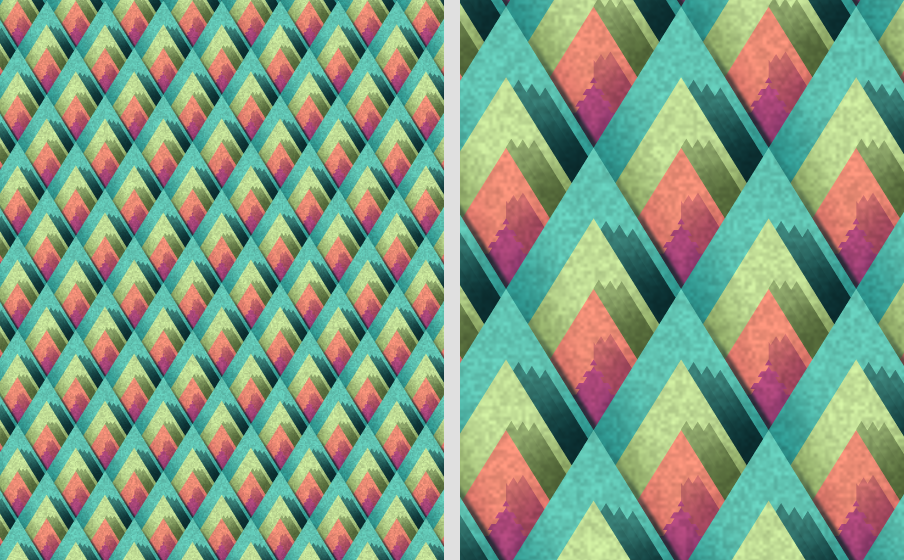
Left: the whole. Right: its middle third, enlarged.
Give the GLSL for this pattern, as a Shadertoy shader.

```glsl
// Tiled lozenges, each nesting four colours that share the bottom corner.
// Skewed lattice axes turn the tiling into fract and the nesting into min;
// stepped shadows fall on the right-hand bands, and paper grain covers all.

const vec2 HALF_TILE = vec2(0.0521, 0.0840); // lozenge half size, canvas heights
const vec2 FIRST_APEX = vec2(0.0833, 0.0013); // from the upper left corner
const int SAMPLES = 3;

float hash21(vec2 p) {
    vec3 q = fract(vec3(p.xyx) * 0.1031);
    q += dot(q, q.yzx + 33.33);
    return fract((q.x + q.y) * q.z);
}

float valueNoise(vec2 p) {
    vec2 cell = floor(p);
    vec2 f = fract(p);
    f = f * f * (3.0 - 2.0 * f);
    float low = mix(hash21(cell), hash21(cell + vec2(1, 0)), f.x);
    float high = mix(hash21(cell + vec2(0, 1)), hash21(cell + vec2(1, 1)), f.x);
    return mix(low, high, f.y);
}

// x runs down the right edge, y down the left edge; whole numbers are apexes
vec2 latticeCoords(vec2 uv) {
    vec2 p = (vec2(uv.x, 1.0 - uv.y) - FIRST_APEX) / HALF_TILE;
    return 0.5 * vec2(p.y + p.x, p.y - p.x);
}

vec3 layerLight(int layer) {
    if (layer == 0) return vec3(0.38, 0.77, 0.70);
    if (layer == 1) return vec3(0.76, 0.87, 0.59);
    if (layer == 2) return vec3(0.93, 0.55, 0.46);
    return vec3(0.68, 0.28, 0.48);
}

vec3 layerShade(int layer) {
    if (layer == 0) return vec3(0.10, 0.50, 0.49);
    if (layer == 1) return vec3(0.47, 0.57, 0.32);
    if (layer == 2) return vec3(0.80, 0.40, 0.38);
    return vec3(0.50, 0.20, 0.40);
}

vec3 layerShadow(int layer) {
    if (layer == 0) return vec3(0.04, 0.17, 0.18);
    if (layer == 1) return vec3(0.32, 0.40, 0.22);
    if (layer == 2) return vec3(0.62, 0.27, 0.36);
    return vec3(0.40, 0.15, 0.33);
}

// Shadow on a right-hand band: three strips, each starting further down
float steppedShadow(float along, float across) {
    float strip = floor(across * 4.0);
    float start = 0.60 - 0.09 * strip;
    float ramp = 0.45 + 0.55 * smoothstep(start, 1.0, along);
    return step(1.0, strip) * step(start, along) * ramp;
}

vec3 lozengeColor(vec2 uv) {
    vec2 tile = fract(latticeCoords(uv));
    float depth = min(tile.x, tile.y);

    // The innermost layer has a toothed edge
    float teeth = step(0.5, fract(12.0 * (tile.x + tile.y)));
    depth -= 0.025 * teeth * step(0.75, depth);

    int layer = int(min(floor(depth * 4.0), 3.0));
    float inset = float(layer) * 0.25;
    float along = (max(tile.x, tile.y) - inset) / (1.0 - inset);
    float across = clamp((depth - inset) * 4.0, 0.0, 1.0);

    // Each band deepens towards its lower end
    vec3 color = mix(layerLight(layer), layerShade(layer),
                     0.75 * smoothstep(0.45, 1.05, along));

    bool rightBand = tile.x > tile.y;
    if (rightBand && layer < 3) {
        color = mix(color, layerShadow(layer), steppedShadow(along, across));
    }

    // Thin contact shadow beside the lozenge at the lower left
    float contact = smoothstep(0.945, 0.985, tile.y) * smoothstep(0.0, 0.8, tile.x);
    return mix(color, vec3(0.05, 0.15, 0.16), 0.75 * contact);
}

// Fine and coarse speckle, centred on zero
float paperGrain(vec2 uv) {
    float fine = valueNoise(uv * 460.0) - 0.5;
    float coarse = valueNoise(uv * 210.0 + 37.0) - 0.5;
    return 0.17 * fine + 0.07 * coarse;
}

void mainImage(out vec4 fragColor, in vec2 fragCoord) {
    vec3 color = vec3(0.0);

    // Average a small grid of samples to smooth every edge
    for (int j = 0; j < SAMPLES; j++) {
        for (int i = 0; i < SAMPLES; i++) {
            vec2 offset = (vec2(i, j) + 0.5) / float(SAMPLES) - 0.5;
            color += lozengeColor((fragCoord + offset) / iResolution.y);
        }
    }
    color /= float(SAMPLES * SAMPLES);

    color *= 1.0 + paperGrain(fragCoord / iResolution.y);
    fragColor = vec4(clamp(color, 0.0, 1.0), 1.0);
}
```
